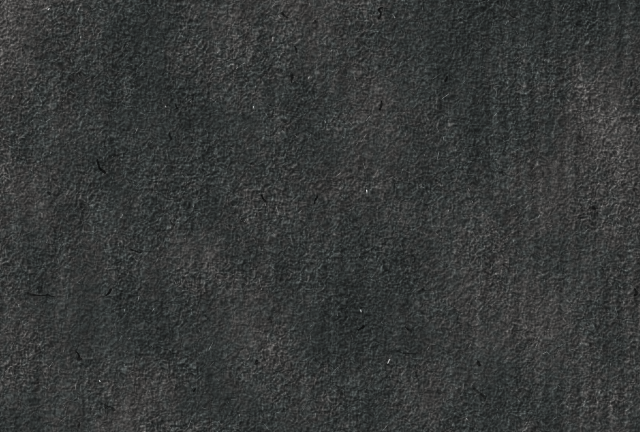
Write a Shadertoy shader that draws this texture.

```glsl
// Dark weathered slate-like sheet: crinkled grain, faint vertical streaks, glints, pits and scratches.

#define BASE_TONE 0.222
#define COARSE_FREQ 76.0
#define FINE_FREQ 150.0
#define COARSE_RELIEF 0.31
#define FINE_RELIEF 0.46
#define MOTTLE 0.62
#define STREAK 0.22
#define RIB_FREQ 29.0
#define FLECK 0.20
#define GLINT 0.75
#define WARM_TINT vec3(1.015, 1.0, 0.985)
#define COOL_TINT vec3(0.93, 1.01, 1.0)

vec2 hash2(vec2 p) {
    vec3 q = fract(p.xyx * vec3(0.1031, 0.1030, 0.0973));
    q += dot(q, q.yzx + 33.33);
    return fract((q.xx + q.yz) * q.zy);
}

float valueNoise(vec2 p) {
    vec2 i = floor(p), f = fract(p);
    f = f * f * (3.0 - 2.0 * f);
    float low = mix(hash2(i).x, hash2(i + vec2(1, 0)).x, f.x);
    float high = mix(hash2(i + vec2(0, 1)).x, hash2(i + vec2(1, 1)).x, f.x);
    return mix(low, high, f.y);
}

// Layered noise, centred on zero
float cloud(vec2 p) {
    float sum = 0.0, amp = 0.5;
    for (int k = 0; k < 4; k++) {
        sum += amp * (valueNoise(p) - 0.5);
        p = p * 2.1 + 17.3;
        amp *= 0.55;
    }
    return sum;
}

// Distance to the nearest random cell centre
float cellular(vec2 p) {
    vec2 i = floor(p), f = fract(p);
    float nearest = 4.0;
    for (int y = -1; y <= 1; y++)
        for (int x = -1; x <= 1; x++) {
            vec2 cell = vec2(x, y);
            vec2 d = cell + hash2(i + cell) - f;
            nearest = min(nearest, dot(d, d));
        }
    return sqrt(nearest);
}

// Cellular bumps lit from the upper left
float relief(vec2 p) {
    vec2 toLight = vec2(-0.2, 0.25);
    return cellular(p - toLight) - cellular(p + toLight);
}

// Coverage of scattered short strokes; each has its own strength, angle and length
float strokes(vec2 p, float freq, float share, vec2 angleRange, float len, float width) {
    float px = 0.7 / iResolution.y, cover = 0.0;
    vec2 i = floor(p * freq);
    for (int y = -1; y <= 1; y++)
        for (int x = -1; x <= 1; x++) {
            vec2 cell = i + vec2(x, y);
            vec2 pick = hash2(cell + 41.0 + freq);
            vec2 shape = hash2(cell + 97.0 + freq);
            vec2 d = p - (cell + 0.2 + 0.6 * hash2(cell + 7.0)) / freq;
            float angle = mix(angleRange.x, angleRange.y, shape.x);
            vec2 dir = vec2(cos(angle), sin(angle));
            float halfLen = len * (0.2 + 0.8 * shape.y * shape.y);
            d -= dir * clamp(dot(d, dir), -halfLen, halfLen);
            float ink = 1.0 - smoothstep(width - px, width + px, length(d));
            cover = max(cover, ink * step(pick.x, share) * (0.3 + 0.7 * pick.y * pick.y));
        }
    return cover;
}

void mainImage(out vec4 fragColor, in vec2 fragCoord) {
    vec2 p = fragCoord / iResolution.y;

    // Crinkled grain, bent so that cells lose their round outline
    vec2 bend = vec2(valueNoise(p * 75.0), valueNoise(p * 75.0 + 31.0)) * 0.014;
    float grain = COARSE_RELIEF * relief((p + bend) * COARSE_FREQ * vec2(1.0, 0.9));
    grain += FINE_RELIEF * relief((p + bend * 0.5) * FINE_FREQ + 53.0);
    grain += 0.42 * (valueNoise(p * 230.0) - 0.5);
    grain *= 0.8 + 0.6 * valueNoise(p * 14.0 + 5.0);

    // Broad patches and vertical streaks, ribbed on the right side
    float patches = cloud(p * vec2(3.6, 3.0) + 2.0);
    float streaks = valueNoise(p * vec2(48.0, 10.0)) - 0.5;
    float sway = 0.8 * sin(p.y * 9.0) + 0.5 * sin(p.y * 23.0 + 1.0);
    float ribs = sin(6.2832 * RIB_FREQ * p.x + sway) * valueNoise(p * vec2(20.0, 26.0));
    ribs *= smoothstep(0.95, 1.2, p.x);
    float shade = grain + MOTTLE * patches + STREAK * (streaks + 0.6 * ribs);

    // Worn marks: ragged pits and long thin scratches running down to the right
    vec2 ragged = p + 0.010 * (vec2(valueNoise(p * 90.0), valueNoise(p * 90.0 + 9.0)) - 0.5);
    float pits = strokes(ragged, 14.0, 0.22, vec2(0.8, 2.6), 0.014, 0.0026);
    float scratches = strokes(ragged, 4.0, 0.40, vec2(-0.35, -0.1), 0.080, 0.0018);
    scratches *= smoothstep(0.2, 0.5, valueNoise(p * vec2(40.0, 70.0)));
    shade -= 1.1 * max(pits, scratches);

    // Colour drifts between warm grey and cool green grey
    float warmth = smoothstep(-0.25, 0.25, patches + 0.35 * (valueNoise(p * 70.0 + 3.0) - 0.5) + 0.1 * grain);
    vec3 color = BASE_TONE * exp(shade) * mix(COOL_TINT, WARM_TINT, warmth);

    // Pale crumbs of every direction, strewn in loose clusters
    float crumbs = strokes(p + 5.0, 62.0, 0.45, vec2(0.0, 3.14), 0.007, 0.0006);
    color += FLECK * crumbs * smoothstep(0.15, 0.75, valueNoise(p * vec2(26.0, 15.0)));

    // Tiny bright flakes, mostly upright and leaning right
    float flakes = strokes(p, 24.0, 0.28, vec2(0.5, 2.0), 0.011, 0.0006);
    float sparks = strokes(p + 3.0, 15.0, 0.14, vec2(1.0, 2.2), 0.005, 0.0014);
    color += GLINT * max(0.5 * flakes, sparks) * smoothstep(0.1, 0.8, valueNoise(p * 150.0));

    fragColor = vec4(clamp(color, 0.0, 1.0), 1.0);
}
```
